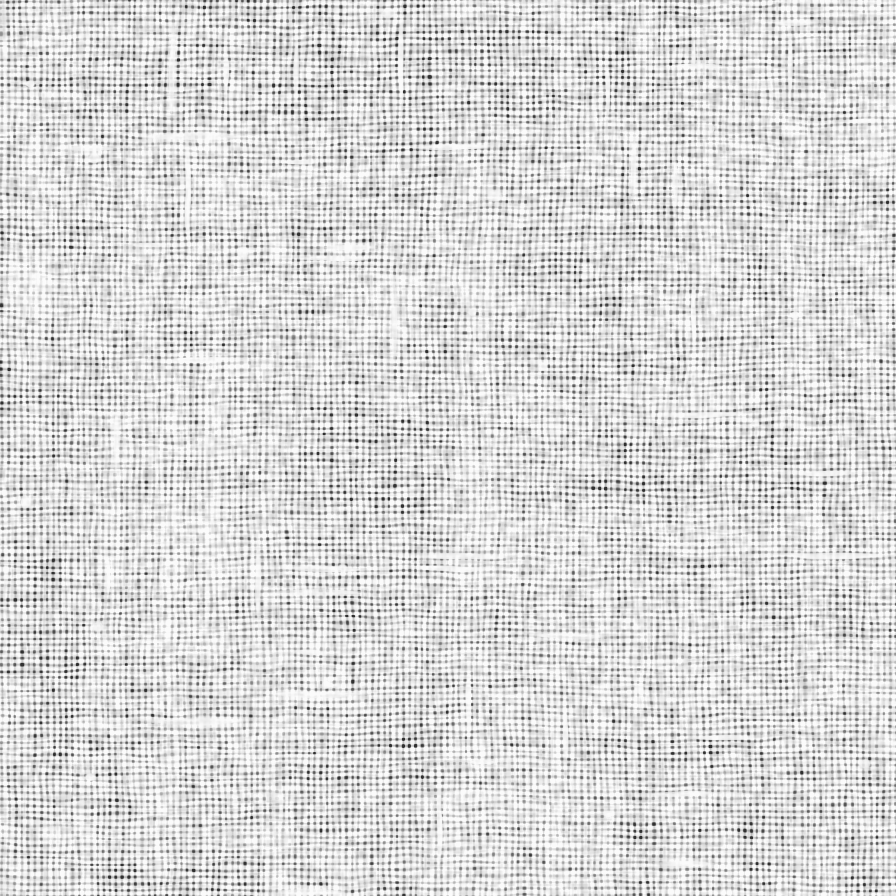
Give the GLSL for this texture, as a WebGL 2 fragment shader.

```glsl
#version 300 es
precision highp float;
// Bleached plain-weave linen: a nearly straight grid of pale threads with small
// squarish holes where gaps cross. Gap width drifts along each thread, fibres
// streak the yarn, and stretched ellipses on jittered grids add slubs and knots.
uniform vec2 u_resolution;
out vec4 fragColor;

const float TAU = 6.2831853;
const vec2 THREADS = vec2(140.0, 138.0); // threads across the canvas
const float SWAY = 0.9;                  // broad thread drift, in threads
const float JITTER = 0.38;               // local thread drift, in threads
const float HOLE_DEPTH = 0.33;           // mean darkness of a hole
const float SEAM_DEPTH = 0.135;          // shading along single gaps
const float GRAIN = 0.3;                 // fibre mottling
const float CLOTH_TONE = 1.0;
const float SLUB_TONE = 0.985;
const float DARKEST = 0.19;
const float BRIGHTEST = 0.985;

float hash(vec2 p) {
  return fract(sin(dot(p, vec2(127.1, 311.7))) * 43758.5453);
}

float noise(vec2 p) {
  vec2 cell = floor(p);
  vec2 f = fract(p);
  f = f * f * (3.0 - 2.0 * f);
  float low = mix(hash(cell), hash(cell + vec2(1.0, 0.0)), f.x);
  float high = mix(hash(cell + vec2(0.0, 1.0)), hash(cell + 1.0), f.x);
  return mix(low, high, f.y);
}

// Thread coordinates: whole numbers lie on the gaps between threads.
vec2 weave(vec2 p) {
  vec2 t = p * THREADS;
  vec2 broad = vec2(noise(p * vec2(8.0, 5.0) + 3.7), noise(p * vec2(5.0, 8.0) + 51.3));
  vec2 local = vec2(noise(t * vec2(0.75, 0.22) + 17.0), noise(t * vec2(0.22, 0.75) + 83.0));
  return t + SWAY * (broad - 0.5) + JITTER * (local - 0.5);
}

// Openness of the cloth: soft clouds plus faint bands along both threads.
float openness(vec2 p) {
  float clouds = 0.6 * noise(p * 4.0 + 9.2) + 0.4 * noise(p * 13.0 + 31.0);
  float columns = noise(p * vec2(42.0, 3.0) + 64.0);
  float rows = noise(p * vec2(4.0, 54.0) + 27.0);
  return 1.0 + 0.6 * (clouds - 0.5) + 0.4 * (columns - 0.5) + 0.45 * (rows - 0.5);
}

// Sparse ellipses, one at most per grid cell; half sizes are in cell units.
float slubs(vec2 p, vec2 grid, vec2 smallest, vec2 largest, float share, float seed) {
  vec2 q = p * grid;
  vec2 cell = floor(q);
  vec2 key = cell + seed;
  vec2 halfSize = mix(smallest, largest, hash(key + 5.3));
  vec2 shift = (vec2(hash(key + 1.7), hash(key + 8.9)) - 0.5) * (1.0 - 2.0 * halfSize);
  float d = length((q - cell - 0.5 - shift) / halfSize);
  return step(1.0 - share, hash(key)) * (1.0 - smoothstep(0.6, 1.0, d));
}

void main() {
  vec2 p = gl_FragCoord.xy / min(u_resolution.x, u_resolution.y);
  vec2 t = weave(p);
  vec2 gapId = floor(t + 0.5);

  // Gap profiles; each gap widens and narrows along its thread
  vec2 gap = 0.5 + 0.5 * cos(TAU * t);
  vec2 width = vec2(noise(vec2(gapId.x, t.y * 0.22)),
                    noise(vec2(gapId.y + 400.0, t.x * 0.16)));
  width = mix(vec2(0.65), vec2(1.3), width);
  vec2 slot = smoothstep(0.45 - 0.25 * width, 1.1 - 0.15 * width, gap);
  float single = mix(0.6, 1.4, hash(gapId + 0.37));

  // Holes and seams
  float open = openness(p);
  float shade = HOLE_DEPTH * slot.x * slot.y * width.x * width.y * single * open;
  vec2 seam = gap * gap * gap * width;
  shade += SEAM_DEPTH * open * max(seam.x, seam.y);

  // Fibres run along both threads
  float fibre = 0.5 * noise(t * vec2(2.6, 0.6) + 140.0)
              + 0.5 * noise(t * vec2(0.6, 2.6) + 260.0);
  float tone = CLOTH_TONE - shade + GRAIN * (fibre - 0.58);

  // Thick yarn and knots, following the weave
  vec2 cloth = t / THREADS;
  float thick = slubs(cloth, vec2(7.0, 64.0), vec2(0.12, 0.2), vec2(0.48, 0.29), 0.06, 11.0);
  thick = max(thick, slubs(cloth, vec2(64.0, 7.0), vec2(0.18, 0.12), vec2(0.27, 0.48), 0.05, 207.0));
  thick = max(thick, slubs(cloth, vec2(24.0), vec2(0.1), vec2(0.24, 0.18), 0.055, 523.0));
  thick *= 0.75 + 0.25 * noise(t * 0.6 + 77.0);
  tone = mix(tone, SLUB_TONE + 0.4 * GRAIN * (fibre - 0.6), thick);

  fragColor = vec4(vec3(clamp(tone, DARKEST, BRIGHTEST)), 1.0);
}
```
